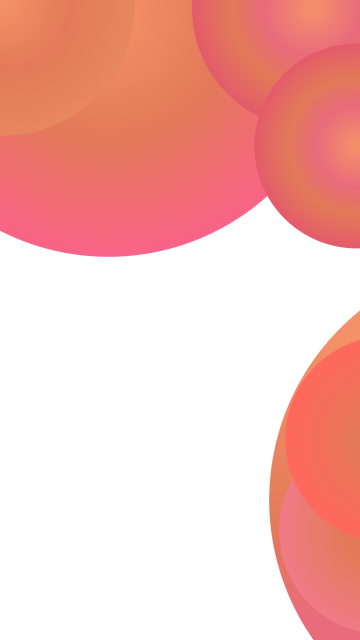
This background is drawn by a WebGL 1 fragment shader. Its source:

```glsl
precision highp float;
// Overlapping coral, orange and pink gradient discs on a white ground.

uniform vec2 u_resolution;

// The canvas is 16 units tall; the origin is at the lower left.
const float CANVAS_HEIGHT = 16.0;

const vec3 WHITE  = vec3(1.0);
const vec3 PEACH  = vec3(0.96, 0.57, 0.41);
const vec3 ORANGE = vec3(0.89, 0.475, 0.345);
const vec3 APRICOT = vec3(0.905, 0.53, 0.375);
const vec3 ROSE   = vec3(0.915, 0.42, 0.485);
const vec3 PINK   = vec3(0.98, 0.39, 0.53);
const vec3 CRIMSON = vec3(0.89, 0.355, 0.42);
const vec3 CORAL  = vec3(1.0, 0.41, 0.365);
const vec3 BLUSH  = vec3(0.945, 0.48, 0.53);

// Distance from a disc's centre, as a fraction of its radius.
float radial(vec2 p, vec2 center, float radius) {
    return length(p - center) / radius;
}

// Linear blend between two stops, clamped outside them.
vec3 blend(vec3 from, vec3 to, float start, float end, float t) {
    return mix(from, to, clamp((t - start) / (end - start), 0.0, 1.0));
}

// Three-stop gradient with its middle stop at the given position.
vec3 ramp(vec3 inner, vec3 middle, vec3 outer, float stop, float t) {
    return t < stop ? blend(inner, middle, 0.0, stop, t)
                    : blend(middle, outer, stop, 1.0, t);
}

// Peach core, rose ring, orange ring and crimson rim.
vec3 ringed(float t) {
    return t < 0.4 ? blend(PEACH, ROSE, 0.0, 0.4, t)
                   : ramp(ROSE, ORANGE, CRIMSON, 0.45, (t - 0.4) / 0.6);
}

// Lays paint over the base inside a disc with a one-pixel soft edge.
vec3 disc(vec3 base, vec3 paint, float t, float radius, float pixel) {
    float coverage = clamp(0.5 + (1.0 - t) * radius / pixel, 0.0, 1.0);
    return mix(base, paint, coverage);
}

void main() {
    float pixel = CANVAS_HEIGHT / u_resolution.y;
    vec2 p = gl_FragCoord.xy * pixel;
    // Keep the right-hand group in place for any canvas proportion.
    p.x *= 9.0 / (u_resolution.x * pixel);
    vec3 color = WHITE;

    // Large upper disc
    float t = radial(p, vec2(2.71, 15.54), 5.96);
    color = disc(color, ramp(PEACH, ORANGE, PINK, 0.5, t), t, 5.96, pixel);

    // Upper left corner disc
    t = radial(p, vec2(0.08, 15.9), 3.29);
    color = disc(color, ramp(PEACH, ORANGE, APRICOT, 0.5, t), t, 3.29, pixel);

    // Ringed pair at the upper right
    t = radial(p, vec2(7.81, 15.79), 3.01);
    color = disc(color, ringed(t), t, 3.01, pixel);
    t = radial(p, vec2(8.92, 12.35), 2.56);
    color = disc(color, ringed(t), t, 2.56, pixel);

    // Large lower right disc, shaded from top to bottom
    t = radial(p, vec2(12.81, 3.5), 6.08);
    float drop = (7.67 - p.y) / 7.1;
    color = disc(color, ramp(PEACH, ORANGE, ROSE, 0.7, drop), t, 6.08, pixel);

    // Blush disc, then the coral disc above it
    t = radial(p, vec2(9.56, 2.73), 2.58);
    color = disc(color, blend(ORANGE, BLUSH, 0.35, 1.0, t), t, 2.58, pixel);
    t = radial(p, vec2(9.71, 5.02), 2.58);
    color = disc(color, blend(ORANGE, CORAL, 0.25, 0.95, t), t, 2.58, pixel);

    gl_FragColor = vec4(color, 1.0);
}
```
